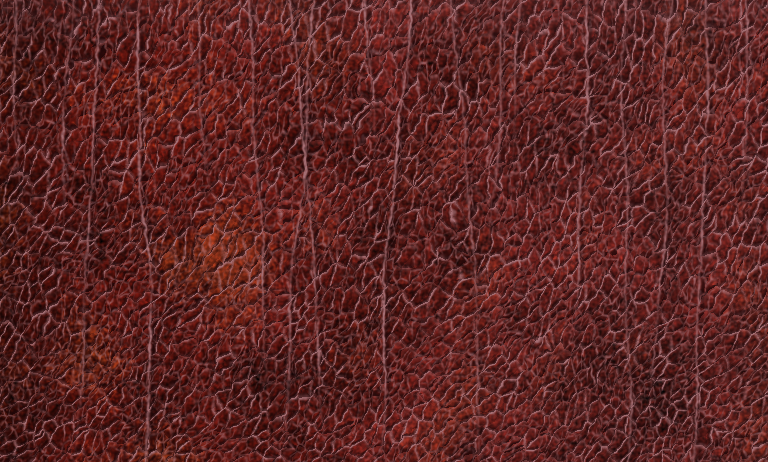
Write a WebGL 2 fragment shader that draws this texture.

```glsl
#version 300 es
precision highp float;
// Draws worn red-brown leather with a pebbled grain and long upright creases.
uniform vec2 u_resolution;
out vec4 fragColor;

const vec3 SHADOW = vec3(0.12, 0.02, 0.025);
const vec3 RUST = vec3(0.33, 0.062, 0.04);
const vec3 WINE = vec3(0.34, 0.092, 0.08);
const vec3 AMBER = vec3(0.50, 0.21, 0.08);
const vec3 SHEEN = vec3(0.64, 0.43, 0.45);
const vec2 PEBBLE_DENSITY = vec2(46.0, 25.0); // across and along the grain
const float WRINKLE_SCALE = 1.6;              // fine wrinkles against pebbles
const float GRAIN_ANGLE = 0.56;               // lean from upright, radians
const float CREASE_WIDTH = 0.11;              // half width in cells
const vec2 LIGHT = vec2(-0.8, 0.6);
const int FOLDS = 18;
const float FOLD_WIDTH = 0.0032;
const float PORE_DENSITY = 135.0;

vec2 hash2(vec2 p) {
  vec3 q = fract(p.xyx * vec3(0.1031, 0.1030, 0.0973));
  q += dot(q, q.yzx + 33.33);
  return fract((q.xx + q.yz) * q.zy);
}

float corner(vec2 cell, vec2 offset) {
  return dot(hash2(cell) * 2.0 - 1.0, offset);
}

float gradientNoise(vec2 p) {
  vec2 i = floor(p), f = fract(p), e = vec2(1.0, 0.0);
  vec2 u = f * f * f * (f * (f * 6.0 - 15.0) + 10.0);
  return mix(mix(corner(i, f), corner(i + e, f - e), u.x),
             mix(corner(i + e.yx, f - e.yx), corner(i + 1.0, f - 1.0), u.x), u.y);
}

vec2 noise2(vec2 p) {
  return vec2(gradientNoise(p), gradientNoise(p + 47.3));
}

// Distance to the nearest cell border in x, direction towards it in yz.
vec3 cellBorder(vec2 p) {
  vec2 home = floor(p), f = fract(p), nearCell = vec2(0.0), nearOffset = vec2(0.0);
  float best = 9.0;
  for (int k = 0; k < 9; k++) {
    vec2 c = vec2(k % 3 - 1, k / 3 - 1);
    vec2 r = c + hash2(home + c) - f;
    if (dot(r, r) < best) { best = dot(r, r); nearCell = c; nearOffset = r; }
  }
  vec3 border = vec3(9.0, 0.0, 0.0);
  for (int k = 0; k < 25; k++) {
    vec2 c = nearCell + vec2(k % 5 - 2, k / 5 - 2);
    vec2 r = c + hash2(home + c) - f;
    vec2 gap = r - nearOffset;
    if (dot(gap, gap) > 0.0001) {
      vec2 n = normalize(gap);
      float d = dot(0.5 * (r + nearOffset), n);
      if (d < border.x) border = vec3(d, n);
    }
  }
  return border;
}

// Long creases: bright lip in x, shaded flank in y.
vec2 foldLines(vec2 p, float aspect, float pixel) {
  vec2 sum = vec2(0.0);
  float width = max(FOLD_WIDTH, 0.8 * pixel);
  float jag = 0.005 * gradientNoise(p * 38.0) + 0.004 * gradientNoise(p * 80.0);
  for (int i = 0; i < FOLDS; i++) {
    float id = float(i);
    vec2 rnd = hash2(vec2(id, 7.0)), form = hash2(vec2(id, 29.0));
    float path = (id + 0.15 + 0.7 * rnd.x) / float(FOLDS) * aspect + jag;
    path += (rnd.y - 0.5) * 0.17 * (1.0 - p.y);
    path += 0.03 * gradientNoise(vec2(p.y * 3.0, id * 5.7 + 0.4));
    float d = (p.x - path) / width;
    float end = form.x * 0.9 - 0.3;
    float strength = smoothstep(end, end + 0.4, p.y) * (0.6 + 0.5 * form.y);
    strength *= 0.85 + 0.9 * gradientNoise(vec2(p.y * 11.0, id * 9.1 + 0.3));
    sum += strength * vec2(exp(-d * d), exp(-0.35 * (d - 2.3) * (d - 2.3)));
  }
  return clamp(sum, 0.0, 1.0);
}

void main() {
  vec2 p = gl_FragCoord.xy / u_resolution.y;
  float aspect = u_resolution.x / u_resolution.y;
  float across = p.x / aspect, pixel = 1.0 / u_resolution.y;

  // Pebbles lean to the right, grow longer upwards and have ragged rims.
  vec2 q = p + 0.04 * noise2(p * 4.0) + 0.014 * noise2(p * 15.0) + 0.007 * noise2(p * 60.0);
  q.y -= 0.18 * q.y * q.y;
  float c = cos(GRAIN_ANGLE), s = sin(GRAIN_ANGLE);
  q = vec2(c * q.x - s * q.y, s * q.x + c * q.y) * PEBBLE_DENSITY;
  vec3 border = cellBorder(q);
  vec3 wrinkle = cellBorder(q * WRINKLE_SCALE + 13.7);
  float soft = 0.7 * pixel * PEBBLE_DENSITY.x;
  float crease = 1.0 - smoothstep(0.0, CREASE_WIDTH + soft, border.x);
  float fine = 1.0 - smoothstep(0.0, CREASE_WIDTH + soft * WRINKLE_SCALE, wrinkle.x);
  float relief = dot(border.yz, LIGHT) * (1.0 - smoothstep(0.05, 0.4, border.x));
  relief += 0.3 * dot(wrinkle.yz, LIGHT) * (1.0 - smoothstep(0.05, 0.4, wrinkle.x));

  // Dye: uneven blotches, amber wear at the left, a cooler tone at the right.
  float blotch = gradientNoise(p * 3.2 + 5.0) + 0.8 * gradientNoise(p * 8.0) + 0.6 * gradientNoise(p * 21.0);
  float pores = gradientNoise(p * PORE_DENSITY) + 0.8 * gradientNoise(p * 62.0 + 9.0);
  vec3 color = mix(RUST, WINE, smoothstep(0.15, 0.85, across + 0.3 * blotch));
  float wear = smoothstep(0.0, 0.6, gradientNoise(p * vec2(6.0, 4.5) + 2.6) + 0.35 * blotch + 0.4 * pores);
  color = mix(color, AMBER, wear * mix(0.6, 0.2, smoothstep(0.15, 0.5, across)));
  color *= (1.0 + 0.55 * blotch + 0.8 * pores) * mix(0.7, 1.0, smoothstep(0.0, 0.16, across));

  // Shaded flanks first, then the bright, broken lips along the grain.
  vec2 folds = foldLines(p, aspect, pixel);
  color = mix(color, SHADOW, clamp(0.85 * max(-relief, 0.0) + 0.6 * folds.y, 0.0, 0.88));
  float broken = smoothstep(-0.3, 0.3, gradientNoise(p * 24.0 + 3.0) + 0.5 * gradientNoise(p * 7.0 + 31.0));
  float polish = broken * (0.55 + 0.45 * abs(border.y)) * (0.85 + 0.2 * across + 0.6 * pores);
  float lip = crease * polish * (0.85 + 0.4 * relief) + 0.14 * max(relief, 0.0);
  lip = max(lip, fine * (1.0 - broken) * (0.45 + 0.5 * pores));
  lip = max(lip, folds.x * (0.95 + 0.5 * pores)) + 0.03 * across + 0.08 * smoothstep(0.85, 1.0, p.y);
  fragColor = vec4(clamp(mix(color, SHEEN, clamp(lip, 0.0, 1.0)), 0.0, 1.0), 1.0);
}
```
